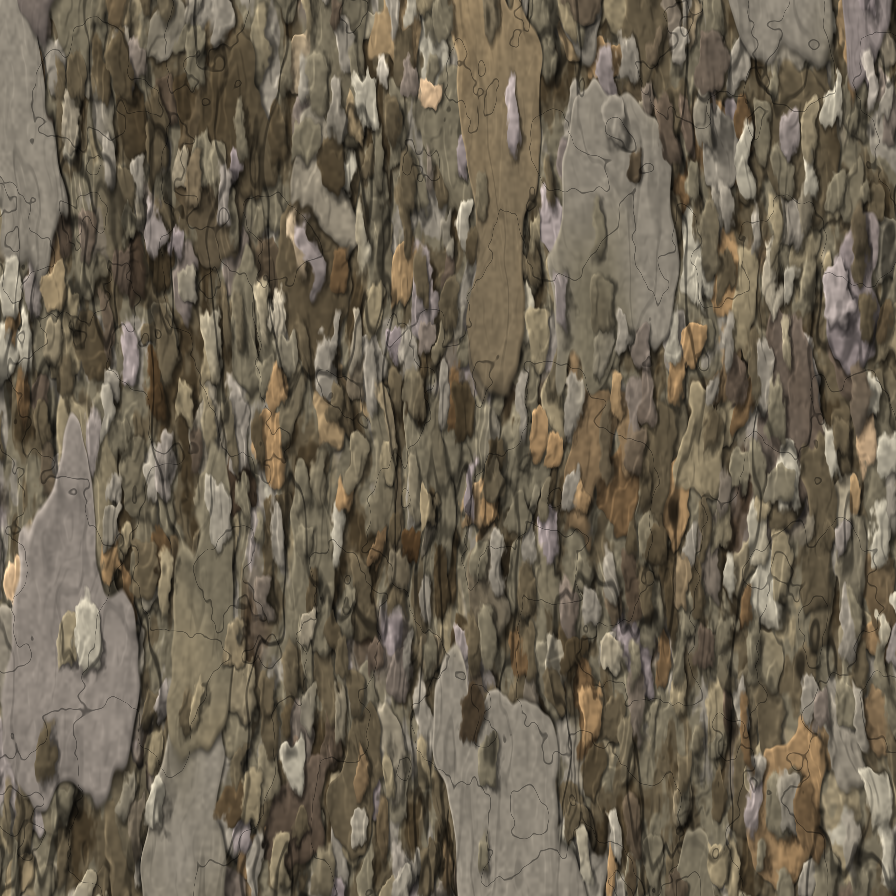
Write a Shadertoy shader that draws this texture.

```glsl
// Weathered pine bark: ragged vertical flakes, smooth tan plates and dark crevices.
#define DARK vec3(0.25, 0.21, 0.15)
#define BROWN vec3(0.35, 0.31, 0.24)
#define MID vec3(0.43, 0.40, 0.33)
#define GREY vec3(0.52, 0.49, 0.44)
#define TAN vec3(0.53, 0.48, 0.38)
#define PALE vec3(0.64, 0.61, 0.54)
#define LIGHT vec2(-0.6, 0.8)
#define RELIEF 0.30
#define RELIEF_STEP 0.0028
#define EDGE 0.0012
#define WARP 0.85
#define GRAIN 0.22

vec3 hash3(vec2 p) {
    vec3 q = fract(p.xyx * vec3(0.1031, 0.1030, 0.0973));
    q += dot(q, q.yxz + 33.33);
    return fract((q.xxy + q.yzz) * q.zyx);
}

float noise(vec2 p) {
    vec2 i = floor(p), f = fract(p);
    f = f * f * (3.0 - 2.0 * f);
    float bottom = mix(hash3(i).x, hash3(i + vec2(1, 0)).x, f.x);
    float top = mix(hash3(i + vec2(0, 1)).x, hash3(i + vec2(1, 1)).x, f.x);
    return mix(bottom, top, f.y);
}

float fbm(vec2 p) {
    float sum = 0.0, amp = 0.533;
    for (int i = 0; i < 4; i++) {
        sum += amp * noise(p);
        p = p * 2.03 + vec2(17.3, 9.1);
        amp *= 0.5;
    }
    return sum;
}

// Bark colour from dark to pale; hue chooses grey, tan, rust or mauve.
vec3 barkColor(float tone, float hue) {
    vec3 c = mix(DARK, BROWN, smoothstep(0.05, 0.22, tone));
    c = mix(c, MID, smoothstep(0.30, 0.44, tone));
    c = mix(c, mix(GREY, TAN, smoothstep(0.5, 0.65, hue)), smoothstep(0.56, 0.70, tone));
    c = mix(c, PALE, smoothstep(0.84, 0.97, tone));
    c *= mix(vec3(1), vec3(1.10, 0.98, 0.88), smoothstep(0.86, 0.95, hue));
    return c * mix(vec3(1.0, 0.97, 1.06), vec3(1), smoothstep(0.05, 0.2, hue));
}

// Stepped height of the peeling layers.
float terraces(vec2 p) {
    float k = 7.0 * fbm(p * vec2(27, 8.5) + 5.0);
    return floor(k) + smoothstep(0.65, 1.0, fract(k));
}

// Distance to a rounded flake, in units of its half size.
float flakeShape(vec2 q, vec2 halfSize) {
    vec2 a = abs(q) / halfSize;
    return pow(dot(a * a, a) + 1e-5, 1.0 / 3.0) - 1.0;
}

// Scatters overlapping flakes, each with a thrown shadow and a lit rim.
void flakeLayer(inout vec3 col, inout float rough, vec2 p, vec2 size, float cover,
                vec2 toneRange, float layerRough, float seed) {
    vec2 wp = p / size * 1.6 + seed * 7.0;
    vec2 g = p / size + WARP * (vec2(fbm(wp), fbm(wp + 41.7)) - 0.5);
    vec2 id = floor(g);
    float region = 0.5 * (fbm(p * vec2(6, 2) + 3.0) - 0.5);
    for (int j = -1; j <= 1; j++)
    for (int i = -1; i <= 1; i++) {
        vec2 cell = id + vec2(i, j);
        vec3 r = hash3(cell + seed * 17.0);
        vec3 s = hash3(cell + seed * 17.0 + 91.0);
        if (r.z > cover) continue;
        vec2 q = g - cell - 0.5 - 0.7 * (r.xy - 0.5);
        q.x += q.y * (s.x - 0.5) * 0.5;
        vec2 halfSize = mix(vec2(0.24, 0.30), vec2(0.50, 0.62), s.yx);
        float widthScale = halfSize.x * size.x;
        float dist = flakeShape(q, halfSize) * widthScale;
        float shadowDist = flakeShape(q + LIGHT * 0.005 / size, halfSize) * widthScale;
        col *= 1.0 - 0.5 * (1.0 - smoothstep(-0.002, 0.003, shadowDist));
        float hue = fract(r.z * 37.0 + s.y * 5.0);
        vec3 face = barkColor(mix(toneRange.x, toneRange.y, s.z) + region, hue);
        float facing = dot(normalize(q / halfSize + 1e-4), LIGHT);
        face *= 1.0 + 0.35 * facing * smoothstep(-0.0045, 0.0, dist);
        float mask = 1.0 - smoothstep(-EDGE, EDGE, dist);
        col = mix(col, face, mask);
        rough = mix(rough, layerRough, mask);
    }
}

void mainImage(out vec4 fragColor, in vec2 fragCoord) {
    vec2 p = fragCoord / iResolution.y + 3.0;
    p.x += 0.05 * (fbm(p * vec2(5, 3)) - 0.5);

    // Fibrous underlayer
    float tone = 0.42 + 1.7 * (fbm(p * vec2(44, 13)) - 0.5);
    vec3 col = barkColor(tone, noise(p * vec2(18, 7)));
    float rough = 1.0;

    // Flakes from deep to shallow, with broad plates among them
    flakeLayer(col, rough, p, vec2(0.036, 0.085), 0.75, vec2(0.08, 0.90), 0.9, 1.0);
    flakeLayer(col, rough, p, vec2(0.065, 0.170), 0.35, vec2(0.10, 0.90), 0.7, 2.0);
    flakeLayer(col, rough, p, vec2(0.021, 0.060), 0.50, vec2(0.08, 0.98), 0.9, 3.0);
    flakeLayer(col, rough, p, vec2(0.125, 0.400), 0.32, vec2(0.55, 0.90), 0.25, 4.0);
    flakeLayer(col, rough, p, vec2(0.027, 0.065), 0.17, vec2(0.05, 1.00), 0.8, 5.0);

    // Relief of the peeling layers
    float slope = terraces(p) - terraces(p + LIGHT * RELIEF_STEP);
    col *= 1.0 + RELIEF * rough * clamp(slope, -1.6, 1.3);

    // Long crevices and fine cracks
    float crevice = abs(fbm(p * vec2(15, 3.5) + 23.0) - 0.5);
    col *= 1.0 - 0.5 * rough * (1.0 - smoothstep(0.004, 0.022, crevice));
    float crack = abs(fbm(p * vec2(16, 11) + 61.0) - 0.47);
    col *= 1.0 - 0.35 * (1.0 - smoothstep(0.001, 0.008, crack));

    // Fibres and speckle
    float grain = noise(p * vec2(230, 170)) + noise(p * vec2(150, 32)) - 1.0;
    col *= 1.05 + GRAIN * mix(0.5, 1.0, rough) * grain;

    fragColor = vec4(clamp(col, 0.0, 1.0), 1.0);
}
```
